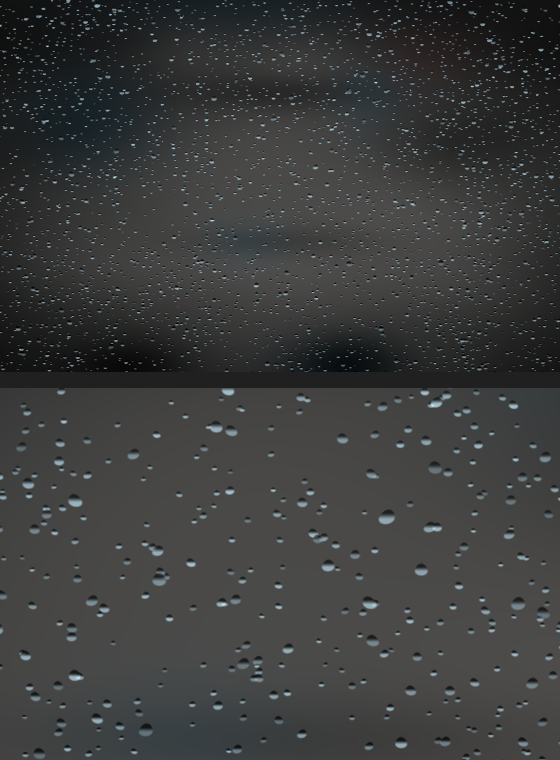
Top: the whole. Bottom: its middle third, enlarged.
This texture is drawn by a WebGL 2 fragment shader. Its source:

```glsl
#version 300 es
precision highp float;
// Small raindrops on a dark window pane with a blurred, dim view behind it.
uniform vec2 u_resolution;
out vec4 fragColor;

float hash(vec2 p) {
  return fract(sin(dot(p, vec2(127.1, 311.7))) * 43758.5453);
}

float noise(vec2 p) {
  vec2 cell = floor(p), f = fract(p);
  f = f * f * (3.0 - 2.0 * f);
  return mix(mix(hash(cell), hash(cell + vec2(1, 0)), f.x),
             mix(hash(cell + vec2(0, 1)), hash(cell + vec2(1, 1)), f.x), f.y);
}

float blob(vec2 uv, vec2 center, vec2 size) {
  vec2 d = (uv - center) / size;
  return exp(-dot(d, d));
}

// Out-of-focus scenery: grey light, cool and red patches, dark corners
vec3 backdrop(vec2 uv) {
  float edge = length((uv - vec2(0.52, 0.42)) * vec2(1.2, 1.3));
  float light = mix(0.285, 0.06, smoothstep(0.15, 0.95, edge));
  light += 0.04 * (noise(uv * vec2(4.0, 7.0) + 3.0) - 0.5);
  light += 0.07 * blob(uv, vec2(0.53, 0.84), vec2(0.12, 0.09));
  light += 0.05 * blob(uv, vec2(0.34, 0.87), vec2(0.09, 0.08));
  light += 0.04 * blob(uv, vec2(0.82, 0.26), vec2(0.16, 0.13));
  light += 0.04 * blob(uv, vec2(0.20, 0.28), vec2(0.16, 0.10));
  light *= 1.0 - 0.38 * blob(uv, vec2(0.50, 0.75), vec2(0.17, 0.05));
  light *= 1.0 - 0.35 * blob(uv, vec2(0.82, 0.62), vec2(0.16, 0.11));
  light *= 1.0 - 0.30 * blob(uv, vec2(0.15, 0.66), vec2(0.13, 0.12));
  light *= 1.0 - 0.22 * blob(uv, vec2(0.50, 0.35), vec2(0.17, 0.04));
  light *= 1.0 - 0.75 * blob(uv, vec2(0.23, 0.01), vec2(0.11, 0.08));
  light *= 1.0 - 0.75 * blob(uv, vec2(0.62, 0.02), vec2(0.10, 0.08));

  vec3 color = light * vec3(1.01, 1.0, 0.985);
  float cool = 1.1 * blob(uv, vec2(0.16, 0.68), vec2(0.12, 0.14))
             + 0.9 * blob(uv, vec2(0.66, 0.74), vec2(0.06, 0.10))
             + 0.8 * blob(uv, vec2(0.44, 0.35), vec2(0.07, 0.06))
             + 0.8 * blob(uv, vec2(0.40, 1.00), vec2(0.25, 0.09))
             + 0.5 * blob(uv, vec2(0.60, 0.02), vec2(0.14, 0.08));
  color += cool * vec3(-0.025, 0.014, 0.032);
  color += vec3(0.025, -0.005, -0.005) * blob(uv, vec2(0.75, 0.86), vec2(0.11, 0.08));
  return color;
}

// One scattered layer: dark upper body over a pale, bluish lower crescent
vec3 addDrops(vec3 color, vec2 p, float layer) {
  float cellSize = 0.018 + 0.005 * layer;
  float angle = 0.4 + layer * 1.1;
  mat2 turn = mat2(cos(angle), sin(angle), -sin(angle), cos(angle));
  vec2 q = turn * p / cellSize + layer * 17.3;
  vec2 id = floor(q);
  vec2 center = 0.22 + 0.56 * vec2(hash(id + 1.7), hash(id + 8.3));
  vec2 d = transpose(turn) * (fract(q) - center) * cellSize;

  float cluster = 0.5 + noise(p * 5.0 + 20.0);
  float present = step(hash(id + 4.1), mix(0.36, 0.13, layer / 5.0) * cluster);
  float radius = cellSize * (0.115 + 0.07 * pow(hash(id + 6.9), 3.0));

  // Rounded outline with a little slant and a narrower top
  d.x += d.y * (hash(id + 2.6) - 0.5) * 0.6;
  float rise = d.y / radius;
  float width = 1.0 - 0.2 * clamp(rise, -1.0, 1.0);
  float dist = length(d / vec2(width, 0.95)) - radius;
  float soft = 0.0007 + 0.4 / u_resolution.y;
  float body = present * (1.0 - smoothstep(-soft, soft, dist));

  float lowerPane = 1.0 - smoothstep(0.1, 0.75, p.y);
  float glint = 1.0 - smoothstep(-0.4, 0.65 - 0.3 * lowerPane, rise);
  float gloss = mix(0.5, 1.0, hash(id + 9.4)) * mix(1.0, 0.88, lowerPane);
  vec3 shade = color * mix(0.5, 0.2, lowerPane);
  vec3 shine = color * 0.5 + vec3(0.53, 0.64, 0.69) * gloss;
  return mix(color, mix(shade, shine, glint), body);
}

void main() {
  vec2 uv = gl_FragCoord.xy / u_resolution;
  vec2 p = gl_FragCoord.xy / u_resolution.y;
  vec3 color = backdrop(uv);
  for (int i = 0; i < 6; i++) {
    color = addDrops(color, p, float(i));
  }
  fragColor = vec4(clamp(color, 0.0, 1.0), 1.0);
}
```
